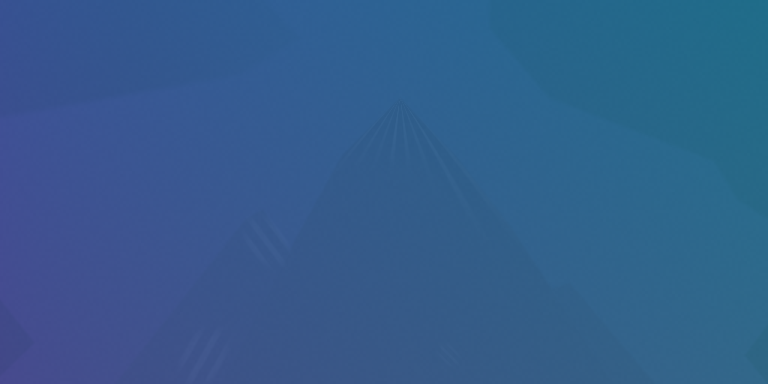
Write a WebGL 1 fragment shader that draws this background.

```glsl
precision highp float;
uniform vec2 u_resolution;

// Signed distance to the line a-b, negative on its right-hand side
float edge(vec2 p, vec2 a, vec2 b) {
  vec2 d = normalize(b - a);
  return dot(p - a, vec2(-d.y, d.x));
}

// Convex corner made of two edges
float wedge(vec2 p, vec2 a, vec2 b, vec2 c) {
  return max(edge(p, a, b), edge(p, b, c));
}

float fill(float d, float soft) {
  return 1.0 - smoothstep(-soft, soft, d);
}

float hash(vec2 p) {
  vec3 q = fract(vec3(p.xyx) * 0.1031);
  q += dot(q, q.yzx + 33.33);
  return fract((q.x + q.y) * q.z);
}

// Central tower with curved shoulders
float towerShape(vec2 p, vec2 apex) {
  float left = wedge(p, vec2(0.771, 0.38), vec2(0.875, 0.58), apex);
  float right = wedge(p, apex, vec2(1.19, 0.59), vec2(1.333, 0.406));
  float base = edge(p, vec2(0.56, 0.0), vec2(0.771, 0.38));
  base = max(base, edge(p, vec2(1.333, 0.406), vec2(1.6, 0.0)));
  return max(max(left, right), base);
}

// Lower towers on both sides
float sideTowers(vec2 p) {
  float left = wedge(p, vec2(0.3, 0.0), vec2(0.64, 0.43), vec2(0.685, 0.455));
  left = max(left, edge(p, vec2(0.685, 0.455), vec2(0.78, 0.31)));
  float right = wedge(p, vec2(1.4, 0.235), vec2(1.484, 0.263), vec2(1.706, 0.0));
  return min(left, right);
}

float leftRoof(vec2 p) {
  float d = wedge(p, vec2(0.69, 1.0), vec2(0.78, 0.9), vec2(0.625, 0.805));
  return max(d, edge(p, vec2(0.625, 0.805), vec2(0.0, 0.693)));
}

float rightRoof(vec2 p) {
  float d = wedge(p, vec2(1.86, 0.58), vec2(1.43, 0.745), vec2(1.28, 0.92));
  d = max(d, 1.275 - p.x);
  return min(d, wedge(p, vec2(2.0, 0.43), vec2(1.92, 0.48), vec2(1.86, 0.58)));
}

// Small roofs in the lower corners
float cornerRoofs(vec2 p) {
  float left = wedge(p, vec2(0.0, 0.22), vec2(0.09, 0.107), vec2(0.0, 0.02));
  float right = wedge(p, vec2(2.0, 0.0), vec2(1.94, 0.075), vec2(2.0, 0.155));
  return min(left, right);
}

// Ribs that follow the curve of the shoulders, longest on the right
float ribs(vec2 p, vec2 apex) {
  float drop = max(apex.y - p.y, 0.001);
  float fan = (p.x - apex.x) / (0.75 * pow(drop, 0.9));
  float cell = fan * 3.5;
  float line = 1.0 - smoothstep(0.04, 0.22, abs(fract(cell) - 0.5));
  float strength = 0.5 + 0.5 * hash(vec2(floor(cell) + 40.0, 3.0));
  float reach = mix(0.22, 0.48, smoothstep(0.3, 0.9, fan));
  return (line * 1.5 - 0.3) * strength * (1.0 - smoothstep(0.3 * reach, reach, drop));
}

// Slanted window strips fading out around a centre
float windows(vec2 p, vec2 centre, vec2 dir, float size) {
  vec2 q = p - centre;
  vec2 r = vec2(dot(q, dir), dot(q, vec2(-dir.y, dir.x))) / size;
  float strip = smoothstep(0.2, 0.4, abs(fract(r.y * 2.0) - 0.5));
  return strip * (1.0 - smoothstep(0.5, 1.0, length(r * vec2(0.8, 1.2))));
}

vec3 skyGradient(vec2 uv) {
  vec3 violet = vec3(0.28, 0.285, 0.555);
  vec3 slate = vec3(0.195, 0.405, 0.54);
  vec3 indigo = vec3(0.235, 0.325, 0.60);
  vec3 teal = vec3(0.13, 0.435, 0.56);
  float across = mix(uv.x, sqrt(uv.x), 0.3);
  return mix(mix(violet, slate, across), mix(indigo, teal, across), uv.y);
}

void main() {
  vec2 uv = gl_FragCoord.xy / u_resolution;
  vec2 p = uv * vec2(2.0, 1.0);
  vec2 apex = vec2(1.042, 0.745);
  float soft = max(0.005, 1.0 / u_resolution.y);
  vec3 shade = vec3(0.17, 0.30, 0.42);

  vec3 color = skyGradient(uv);

  // Faint silhouettes under the colour wash
  float tower = fill(towerShape(p, apex), soft);
  float sides = fill(sideTowers(p), soft);
  color = mix(color, shade, max(0.15 * tower, 0.12 * sides));
  float roofs = fill(leftRoof(p), 0.012) * mix(1.0, 0.45, smoothstep(0.3, 0.75, p.x));
  roofs = max(roofs, 0.85 * fill(rightRoof(p), soft * 1.5));
  roofs = max(roofs, fill(cornerRoofs(p), soft));
  color *= 1.0 - vec3(0.07, 0.025, 0.045) * roofs;

  // Facade details
  float detail = ribs(p, apex) * tower;
  detail += windows(p, vec2(0.695, 0.37), vec2(0.6, -0.8), 0.075);
  detail += windows(p, vec2(0.53, 0.07), vec2(0.5, 0.866), 0.085);
  detail += 0.6 * windows(p, vec2(1.17, 0.075), vec2(0.7, -0.714), 0.035);
  color += 0.018 * detail;

  // Fine grain on a canvas-sized grid
  color += 0.005 * (hash(floor(p * 128.0)) - 0.5);
  gl_FragColor = vec4(color, 1.0);
}
```
